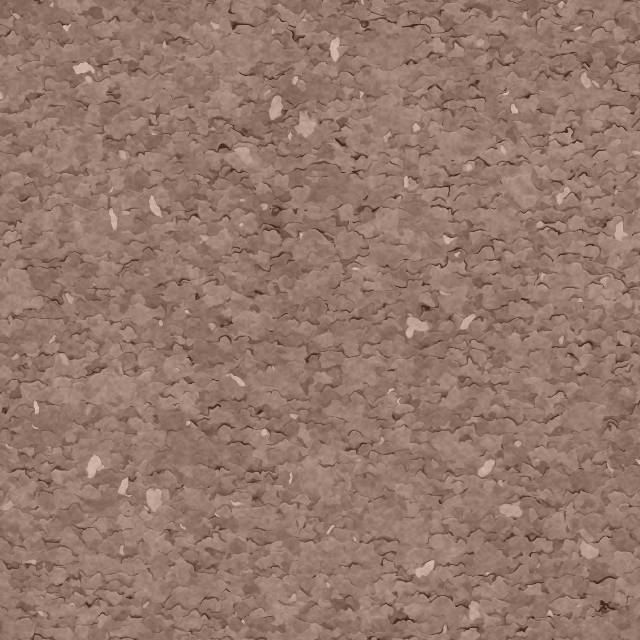
Give the GLSL for this texture, as a Shadertoy shader.

```glsl
// Weathered brown bark-like surface of overlapping flakes, dark cracks and pale chips.

float hash(vec2 p) {
    return fract(sin(dot(p, vec2(127.1, 311.7))) * 43758.5453);
}

vec3 hash3(vec2 p) {
    return vec3(hash(p), hash(p + 17.3), hash(p + 41.9));
}

float noise(vec2 p) {
    vec2 i = floor(p), f = fract(p);
    f = f * f * (3.0 - 2.0 * f);
    return mix(mix(hash(i), hash(i + vec2(1, 0)), f.x),
               mix(hash(i + vec2(0, 1)), hash(i + vec2(1, 1)), f.x), f.y);
}

// Lays one sheet of flakes over the tone; rows go downward so lower ones overlap.
float layFlakes(float tone, vec2 p, float cells, float share, float seed) {
    vec2 q = p * cells, id = floor(q);
    float roughness = mix(0.5, 1.3, noise(p * 5.0 + 3.0));
    float broken = smoothstep(0.25, 0.7, noise(p * vec2(45.0, 60.0) + seed));
    for (int y = 1; y >= -1; y--)
    for (int x = -1; x <= 1; x++) {
        vec2 cell = id + vec2(x, y);
        vec3 shape = hash3(cell + seed);
        vec3 look = hash3(cell + seed + 73.7);
        if (look.x > share) continue;

        // Lumpy, slightly flattened outline
        vec2 d = (q - cell - 0.2 - 0.6 * shape.xy) * vec2(0.88, 1.18);
        float angle = atan(d.y, d.x);
        float radius = mix(0.4, 0.72, shape.z)
            * (1.0 + 0.13 * sin(3.0 * angle + 40.0 * shape.x) + 0.08 * sin(5.0 * angle + 50.0 * shape.y));
        float edge = (length(d) - radius) / cells;
        float upward = smoothstep(0.1, 0.95, d.y / (length(d) + 0.001));

        // Crack above the upper rim, then the flake with a lit lip
        float depth = (0.06 + 0.30 * look.y * look.y) * roughness * broken;
        tone -= depth * upward * smoothstep(0.0055, 0.0005, edge);
        float lip = 0.035 * upward * smoothstep(-0.007, -0.001, edge);
        float flake = 0.535 + 0.115 * look.z + lip;
        tone = mix(tone, flake, smoothstep(0.0012, -0.0012, edge));
    }
    return tone;
}

// Scatters pale slivers turned in random directions.
float layChips(float tone, vec2 p, float cells, float share, float seed) {
    vec2 q = p * cells, id = floor(q);
    for (int y = 1; y >= -1; y--)
    for (int x = -1; x <= 1; x++) {
        vec2 cell = id + vec2(x, y);
        vec3 shape = hash3(cell + seed);
        vec3 look = hash3(cell + seed + 29.1);
        if (look.x > share) continue;
        vec2 d = q - cell - shape.xy;
        float turn = 6.2832 * shape.z, c = cos(turn), s = sin(turn);
        vec2 r = mat2(c, -s, s, c) * d * vec2(1.0, mix(1.2, 2.6, look.y));
        float edge = (length(r) - mix(0.16, 0.32, look.z)) / cells;
        tone -= 0.10 * smoothstep(0.005, 0.0, edge) * smoothstep(0.0, 0.2, d.y);
        tone = mix(tone, 0.70 + 0.13 * look.y, smoothstep(0.002, -0.002, edge));
    }
    return tone;
}

void mainImage(out vec4 fragColor, in vec2 fragCoord) {
    vec2 uv = fragCoord / iResolution.y;

    // Ragged outlines
    vec2 p = uv;
    p += 0.011 * (vec2(noise(uv * 65.0), noise(uv * 65.0 + 31.0)) - 0.5);
    p += 0.006 * (vec2(noise(uv * 150.0 + 7.0), noise(uv * 150.0 + 57.0)) - 0.5);

    // Sheets of different grain sizes
    float tone = 0.50;
    tone = layFlakes(tone, p, 52.0, 1.0, 1.0);
    tone = layFlakes(tone, p, 30.0, 0.42, 137.0);
    tone = layFlakes(tone, p, 19.0, 0.20, 271.0);
    tone = layFlakes(tone, p, 58.0, 0.38, 419.0);
    tone = layChips(tone, p, 44.0, 0.045, 503.0);
    tone = layChips(tone, p, 17.0, 0.08, 619.0);

    // Broad unevenness and soft fine grain
    tone += 0.04 * (noise(uv * 9.0) - 0.5);
    tone += 0.07 * (noise(uv * vec2(110.0, 140.0)) - 0.5);
    tone += 0.06 * (noise(uv * 260.0 + 11.0) - 0.5);
    tone = max(tone, 0.27);

    fragColor = vec4(tone - vec3(0.0, 0.11, 0.16), 1.0);
}
```
